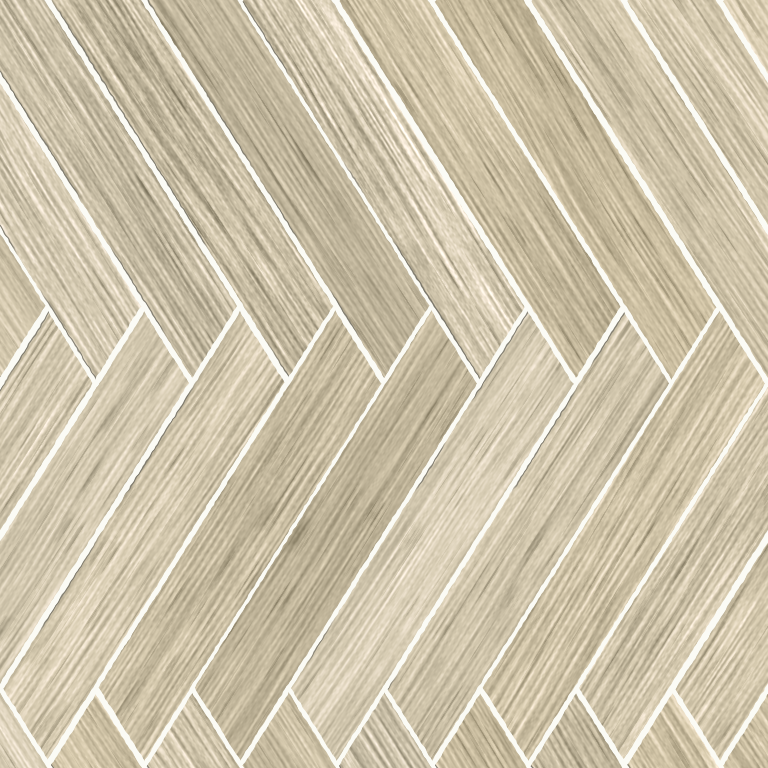
Reproduce this pattern procedurally as a WebGL 1 fragment shader.

```glsl
precision highp float;

uniform vec2 u_resolution;

#define REPEATS 8.0        // planks across the canvas
#define SPAN 5.0           // plank length in lattice cells
#define HALF_STEP 0.0995   // height of half a zigzag tooth
#define TIP_Y 0.5013       // height of the middle row of tips
#define JOINT 0.0038       // mean half width of a joint
#define GRAIN 0.17         // streak contrast
#define LINES 118.0        // grain lines per canvas width
#define WOOD vec3(0.802, 0.758, 0.656)
#define GROUT vec3(0.985, 0.985, 0.960)
#define SHADOW vec3(0.44, 0.43, 0.39)

float hash(vec2 p) {
  vec3 q = fract(p.xyx * 0.1031);
  q += dot(q, q.yzx + 33.33);
  return fract((q.x + q.y) * q.z);
}

float noise(vec2 p) {
  vec2 cell = floor(p), f = fract(p);
  f = f * f * (3.0 - 2.0 * f);
  float low = mix(hash(cell), hash(cell + vec2(1.0, 0.0)), f.x);
  float high = mix(hash(cell + vec2(0.0, 1.0)), hash(cell + vec2(1.0, 1.0)), f.x);
  return mix(low, high, f.y);
}

// Wood tone; q.x runs across the plank and q.y along it.
vec3 wood(vec2 q, vec2 seed) {
  float tint = hash(seed + 11.3) - 0.5, shade = hash(seed + 41.9) - 0.5;
  float contrast = hash(seed + 27.1);
  vec2 offset = seed * 17.0 + 300.0;

  // Slight tilt and bending of the fibres
  q.x += (hash(seed + 5.7) - 0.5) * 0.05 * q.y;
  q.x += 0.004 * noise(q * vec2(7.0, 5.0) + offset);

  // Long, nearly regular grain lines that fade in and out
  float phase = LINES * q.x + 1.3 * noise(q * vec2(55.0, 5.0) + offset);
  float lines = 0.5 * sin(6.2832 * phase);
  lines *= 0.25 + 0.75 * noise(q * vec2(75.0, 8.0) + offset + 50.0);

  float streaks = noise(q * vec2(260.0, 4.5) + offset) - 0.5;
  float fibres = noise(q * vec2(430.0, 22.0) + offset + 71.0) - 0.5;
  float grit = noise(q * vec2(480.0, 230.0) + offset + 97.0) - 0.5;
  float bands = noise(q * vec2(26.0, 2.0) + offset + 133.0) - 0.5;
  float pores = smoothstep(0.70, 0.95, noise(q * vec2(300.0, 13.0) + offset + 190.0));

  float strength = GRAIN * mix(0.7, 1.35, contrast * contrast);
  float tone = strength * (0.95 * lines + 0.9 * streaks + 0.75 * fibres + 0.5 * grit);
  tone += 0.085 * bands - 0.11 * pores + 0.085 * shade + 0.008;
  vec3 color = WOOD + tone * vec3(1.0, 0.97, 0.94);
  color.b += 0.3 * max(tone - 0.05, 0.0);
  return color + tint * vec3(0.015, 0.0, -0.03);
}

void main() {
  vec2 p = gl_FragCoord.xy / u_resolution;
  float pixel = 1.0 / min(u_resolution.x, u_resolution.y);

  // Skewed lattice whose axes follow the two plank directions
  float x = p.x * REPEATS, y = (TIP_Y - p.y) / HALF_STEP;
  vec2 lattice = vec2(x - 0.5 * y, x + 0.5 * y);
  vec2 cell = floor(lattice);
  float scale = length(vec2(REPEATS, 0.5 / HALF_STEP));

  // Alternating rows lean left and right
  float row = floor((cell.y - cell.x + 0.5) / SPAN);
  bool leansRight = mod(row, 2.0) < 0.5;
  float lane = leansRight ? cell.y : cell.x;
  float across = fract(leansRight ? lattice.y : lattice.x);
  float along = leansRight ? lattice.x - (lane - SPAN * row - SPAN + 1.0)
                           : lattice.y - (lane + SPAN * row);
  vec2 seed = vec2(lane, row * 7.0) + 40.0;

  // Fibre coordinates in canvas units
  vec2 direction = normalize(vec2(leansRight ? 1.0 : -1.0, 2.0 * HALF_STEP * REPEATS));
  vec3 color = wood(vec2(across / scale, dot(p, direction)), seed);

  // Joint with uneven width and slightly chipped edges
  float side = step(0.5, across);
  float sideGap = min(across, 1.0 - across) / scale;
  float endGap = min(along, SPAN - along) / scale;
  float chips = 0.0014 * (noise(p * 190.0 + seed) - 0.5);
  float sideJoint = JOINT * mix(0.55, 1.2, hash(seed + side * 3.1)) + chips;
  float endJoint = JOINT * 0.95 + chips;
  float gap = min(sideGap - sideJoint, endGap - endJoint);

  // Broken dark line beside some joints
  float shaded = step(0.50, hash(seed + 63.7)) * (1.0 - side);
  shaded *= smoothstep(0.3, 0.55, noise(vec2(along * 1.7, lane * 5.0 + row)));
  float rim = 1.0 - smoothstep(0.0008, 0.0008 + max(0.0016, pixel), sideGap - sideJoint);
  color = mix(color, SHADOW, 0.8 * rim * shaded);

  float joint = 1.0 - smoothstep(-0.6 * pixel, 0.6 * pixel, gap);
  gl_FragColor = vec4(mix(color, GROUT, joint), 1.0);
}
```
